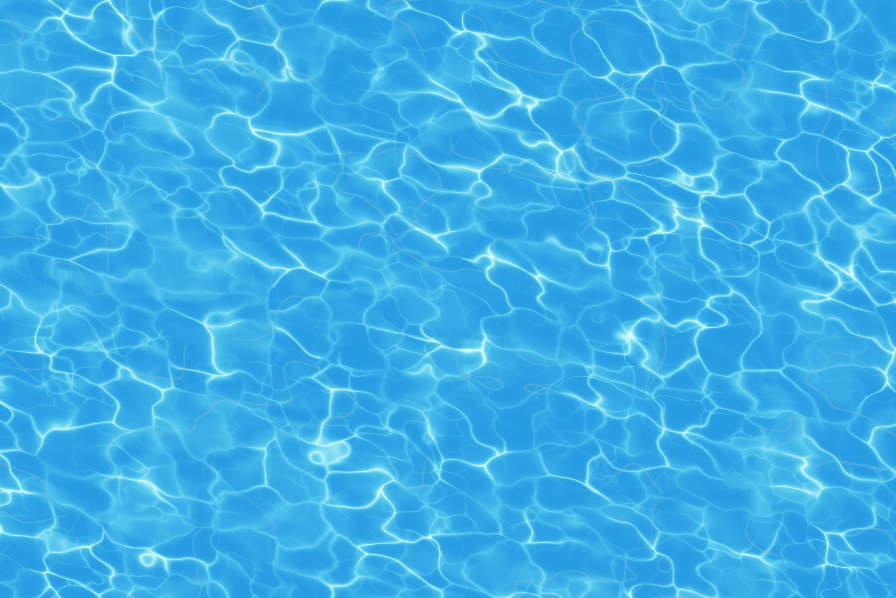
Reproduce this texture procedurally as a Shadertoy shader.

```glsl
// Sunlit pool water: a net of bright caustic lines over clear blue.
// Two warped cellular layers give the lines, their glow and bright knots;
// soft noise adds pale patches, and noise contours add faint thin threads.

#define CELLS vec2(11.0, 15.5)  // main cells per canvas height
#define SLANT 0.20              // downward drift of the net to the right
#define WARP 0.40               // bending of the lines, in cells
#define LINE_GAIN 0.95
#define GLOW_GAIN 0.23
#define KNOT_GAIN 0.36
#define PATCH_GAIN 0.17
#define THREAD_GAIN 0.45
#define THREAD_WIDTH 0.0026
#define DEEP vec3(0.158, 0.615, 0.888)
#define MID vec3(0.330, 0.785, 0.930)
#define BRIGHT vec3(0.840, 1.000, 0.985)

float hash(vec2 p) {
    return fract(sin(dot(p, vec2(127.1, 311.7))) * 43758.5453);
}

vec2 hash2(vec2 p) {
    return vec2(hash(p), hash(p + 57.3));
}

float noise(vec2 p) {
    vec2 i = floor(p), f = fract(p);
    f = f * f * f * (f * (f * 6.0 - 15.0) + 10.0);
    return mix(mix(hash(i), hash(i + vec2(1, 0)), f.x),
               mix(hash(i + vec2(0, 1)), hash(i + vec2(1, 1)), f.x), f.y);
}

vec2 swirl(vec2 p) {
    return vec2(noise(p), noise(p + 31.7)) - 0.5;
}

// x: gap to the nearest border, y: gap to the nearest corner, z: cell value
vec3 cellular(vec2 p) {
    vec2 home = floor(p);
    vec3 nearest = vec3(9.0);
    float value = 0.0;
    for (int y = -2; y <= 2; y++)
    for (int x = -2; x <= 2; x++) {
        vec2 id = home + vec2(x, y);
        float d = length(id + 0.1 + 0.8 * hash2(id) - p);
        if (d < nearest.x) {
            nearest = vec3(d, nearest.xy);
            value = hash(id + 11.9);
        } else if (d < nearest.y) {
            nearest.yz = vec2(d, nearest.y);
        } else {
            nearest.z = min(nearest.z, d);
        }
    }
    return vec3(nearest.yz - nearest.x, value);
}

// One net of light, with lines that swell, fade and glow to one side
float caustic(vec2 p) {
    p += 2.0 * WARP * swirl(p * 0.9) + WARP * swirl(p * 2.3 + 7.0);
    vec3 c = cellular(p);
    float strength = smoothstep(0.2, 0.85, noise(p * 1.1 + 19.0));
    float width = mix(0.035, 0.075, noise(p * 1.4 + 43.0));
    float side = mix(0.5, c.z, smoothstep(0.0, 0.10, c.x));
    float line = exp(-c.x / width) * (0.10 + 0.90 * strength);
    float glow = exp(-c.x / 0.20) * (0.15 + 1.3 * side);
    float knot = exp(-c.y / 0.13) * strength;
    return LINE_GAIN * line + GLOW_GAIN * glow + KNOT_GAIN * knot;
}

// Thin contour of a noise field, with a width in canvas heights
float thread(vec2 p) {
    float n = noise(p) + 0.35 * noise(p * 2.3 + 5.0);
    float slope = max(fwidth(n) * iResolution.y, 0.4);
    float d = abs(n - 0.67) / slope;
    return 1.0 - smoothstep(0.0, max(THREAD_WIDTH, 1.0 / iResolution.y), d);
}

vec3 waterColour(float light) {
    vec3 shade = mix(DEEP, MID, smoothstep(-0.08, 0.42, light) * 1.04 - 0.04);
    return mix(shade, BRIGHT, clamp((light - 0.36) / 0.72, 0.0, 1.0));
}

void mainImage(out vec4 fragColor, in vec2 fragCoord) {
    vec2 uv = fragCoord / iResolution.y;
    vec2 sheared = vec2(uv.x, uv.y + SLANT * uv.x);
    vec2 p = sheared * CELLS;

    // Light: main net, finer weak net, and pale patches
    float light = 0.80 * caustic(p);
    float fineArea = smoothstep(0.3, 0.8, noise(p * 0.8 + 71.0));
    light += (0.10 + 0.25 * fineArea) * caustic(p * 1.4 + 23.0);
    vec2 bent = p + 1.2 * swirl(p * 0.8 + 3.0);
    float patches = 0.5 * noise(bent * 0.9 + 13.0) + 0.5 * noise(bent * 2.1);
    light += PATCH_GAIN * smoothstep(0.35, 0.85, patches) - 0.04;

    // Faint grey threads drifting over the surface
    vec3 colour = waterColour(light);
    float shown = smoothstep(0.25, 0.55, noise(p * 0.6 + 91.0));
    float threads = thread(p * 0.7 + 37.0) * shown;
    colour = mix(colour, vec3(0.45, 0.72, 0.83), THREAD_GAIN * threads);

    fragColor = vec4(colour, 1.0);
}
```
